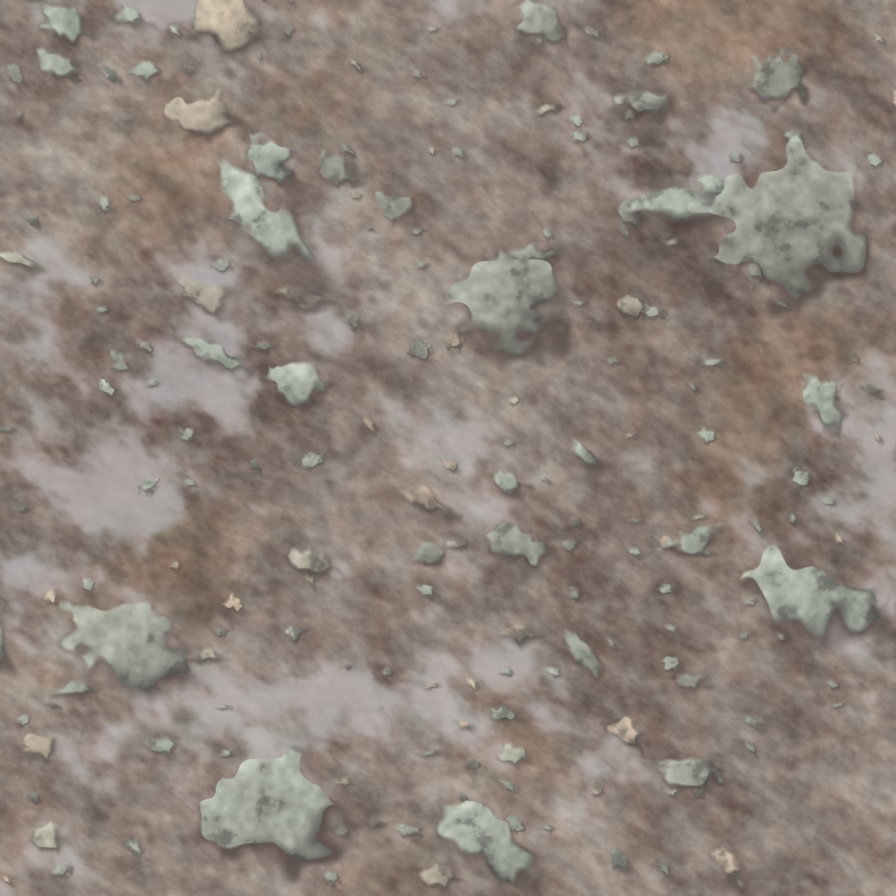
A Shadertoy shader for this texture:

```glsl
// Weathered brown soil strewn with pale, angular grey-green stone chips.
// Layered value noise tints the ground; jittered grids of ragged polygons,
// lit from the upper left, make the stones and their soft shadows.

const vec3 SOIL_DARK   = vec3(0.37, 0.315, 0.29);
const vec3 SOIL_PALE   = vec3(0.70, 0.655, 0.615);
const vec3 SOIL_WARM   = vec3(0.57, 0.475, 0.40);
const vec3 DUST        = vec3(0.72, 0.705, 0.71);
const vec3 STONE_GREEN = vec3(0.67, 0.70, 0.65);
const vec3 STONE_CREAM = vec3(0.80, 0.735, 0.65);
const vec3 STONE_DARK  = vec3(0.35, 0.35, 0.34);
const vec3 SHADOW      = vec3(0.30, 0.255, 0.245);

const vec2  LIGHT_DIR   = vec2(-0.55, 0.835);
const float STONE_TILT  = -0.42;   // main lean of the chips, in radians
const float TILT_SPREAD = 1.3;
const float EDGE_SOFT   = 0.0028;
const float RAGGED      = 0.75;    // how far noise bends the outlines
const float TAU         = 6.28318;
const int   SIDES       = 7;

float hash(vec2 p) {
    vec3 q = fract(p.xyx * 0.1031);
    q += dot(q, q.yzx + 33.33);
    return fract((q.x + q.y) * q.z);
}

mat2 rotation(float a) {
    float c = cos(a), s = sin(a);
    return mat2(c, s, -s, c);
}

float valueNoise(vec2 p) {
    vec2 i = floor(p), f = fract(p);
    f = f * f * (3.0 - 2.0 * f);
    return mix(mix(hash(i), hash(i + vec2(1.0, 0.0)), f.x),
               mix(hash(i + vec2(0.0, 1.0)), hash(i + vec2(1.0, 1.0)), f.x), f.y);
}

float fbm(vec2 p) {
    float sum = 0.0, amp = 0.533;
    for (int i = 0; i < 4; i++) {
        sum += amp * valueNoise(p);
        p = rotation(0.6) * p * 2.03 + 17.3;
        amp *= 0.5;
    }
    return sum;
}

// Bare ground: broad tone, leaning mottles, fine grit and dusty patches.
vec3 soil(vec2 p) {
    vec2 lean = rotation(0.6) * p * vec2(0.8, 1.2);
    float broad = fbm(p * 4.0 + 3.0) - 0.5;
    float mottle = fbm(lean * 24.0 + 40.0) - 0.5;
    float grit = fbm(lean * 85.0 + 90.0) - 0.5;
    float tone = 0.51 + 0.65 * broad + 0.85 * mottle + 0.65 * grit;
    vec3 col = mix(SOIL_DARK, SOIL_PALE, clamp(tone, 0.0, 1.15));

    float warm = smoothstep(0.5, 0.75, fbm(p * 5.0 + 60.0));
    col = mix(col, SOIL_WARM * (0.75 + 0.5 * tone), 0.6 * warm);
    float dust = smoothstep(0.58, 0.78, fbm(p * 6.0 + 21.0) + 0.5 * mottle);
    col = mix(col, DUST, 0.7 * dust);
    float cool = valueNoise(p * 45.0 + 7.0) - 0.5;
    return col + cool * vec3(-0.025, 0.012, 0.015);
}

// Signed distance to an irregular polygon of about unit radius.
float chip(vec2 q, vec2 id) {
    float d = -1.0;
    for (int i = 0; i < SIDES; i++) {
        float k = float(i);
        float a = TAU * (k + 0.7 * hash(id + k * 3.7)) / float(SIDES);
        float reach = mix(0.6, 1.05, hash(id + k * 5.1 + 50.0));
        d = max(d, dot(q, vec2(cos(a), sin(a))) - reach);
    }
    return d;
}

// One size of stone, scattered over a jittered grid.
void scatter(inout vec3 col, vec2 p, float cell, float share, vec2 sizes, float seed) {
    vec2 base = floor(p / cell);
    vec2 warpPos = p * 9.0 / cell + seed;
    vec2 bend = RAGGED * (vec2(valueNoise(warpPos), valueNoise(warpPos + 70.0)) - 0.5);
    float mottle = fbm(p * 48.0 + seed) - 0.5;
    float grit = valueNoise(p * 130.0 + seed) - 0.5;
    for (int k = 0; k < 9; k++) {
        vec2 id = base + vec2(float(k % 3), float(k / 3)) - 1.0 + seed;
        if (hash(id + 11.0) > share) continue;
        vec2 jitter = vec2(hash(id + 23.0), hash(id + 37.0));
        vec2 rel = p - (id - seed + 0.15 + 0.7 * jitter) * cell;
        float radius = mix(sizes.x, sizes.y, pow(hash(id + 41.0), 1.5));
        if (length(rel) > radius * 2.2) continue;

        float slim = mix(0.35, 0.95, hash(id + 53.0));
        mat2 turn = rotation(-STONE_TILT - TILT_SPREAD * (hash(id + 67.0) - 0.5));
        vec2 stretch = radius * vec2(1.15, slim);
        float d = chip(turn * rel / stretch + bend, id) * radius * slim;
        vec2 shadowPos = rel + LIGHT_DIR * radius * 0.24;
        float shade = chip(turn * shadowPos / stretch + bend, id) * radius * slim;
        float blur = EDGE_SOFT + 0.16 * radius;
        col = mix(col, SHADOW, 0.72 * (1.0 - smoothstep(-blur, blur, shade)));

        // Lit body with worn pits and a darker lower rim.
        float facing = dot(rel, LIGHT_DIR) / (radius * slim);
        float rim = smoothstep(-0.3 * radius * slim, 0.0, d) * (1.0 - smoothstep(-0.6, 0.1, facing));
        vec3 body = mix(STONE_GREEN, STONE_CREAM, smoothstep(0.65, 0.95, hash(id + 79.0)));
        body *= 0.98 + 0.09 * clamp(facing, -1.0, 1.0) + 0.5 * mottle + 0.16 * grit;
        body = mix(body, STONE_DARK, 0.65 * rim + 0.45 * smoothstep(0.08, 0.25, -mottle));
        float cover = 1.0 - smoothstep(-EDGE_SOFT, EDGE_SOFT, d);
        col = mix(col, body, cover * mix(0.65, 1.0, hash(id + 83.0)));
    }
}

void mainImage(out vec4 fragColor, in vec2 fragCoord) {
    vec2 p = fragCoord / min(iResolution.x, iResolution.y);
    vec3 col = soil(p);
    scatter(col, p, 0.045, 0.30, vec2(0.005, 0.012), 300.0);
    scatter(col, p, 0.105, 0.42, vec2(0.015, 0.032), 200.0);
    scatter(col, p, 0.210, 0.50, vec2(0.040, 0.080), 100.0);
    fragColor = vec4(clamp(col, 0.0, 1.0), 1.0);
}
```
